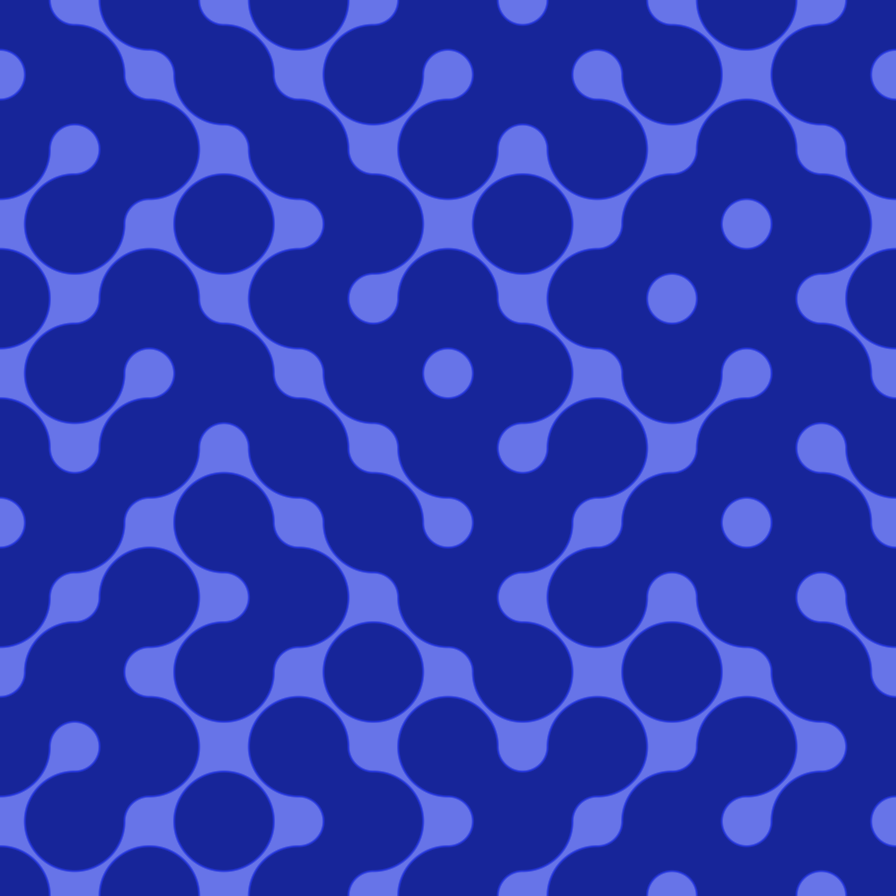
A WebGL 2 fragment shader for this pattern:

```glsl
#version 300 es
precision highp float;
// Truchet blobs: a 12 by 12 checker of round dots, randomly bridged along cell diagonals.

uniform vec2 u_resolution;
out vec4 fragColor;

const float CELLS = 12.0;            // cells across and down; even, so the checker wraps
const float DOT_RADIUS = 1.0 / 3.0;  // light dot, in cells
const float HOLE_RADIUS = 1.0 - DOT_RADIUS;
const float BRIDGE_CHANCE = 0.53;
const float RIM_HALF_WIDTH = 0.023;  // in cells
const uint SEED = 7u;

const vec3 GROUND = vec3(0.09, 0.145, 0.60);
const vec3 RIM = vec3(0.14, 0.21, 0.87);
const vec3 BLOB = vec3(0.405, 0.455, 0.91);

// Integer hash of a cell, from 0 to 1
float hashCell(vec2 cell) {
    uint h = uint(cell.x) * 374761393u + uint(cell.y) * 668265263u + SEED * 974711u;
    h = (h ^ (h >> 15)) * 2246822519u;
    h = (h ^ (h >> 13)) * 3266489917u;
    h ^= h >> 16;
    return float(h & 65535u) / 65536.0;
}

// Signed distance in cells, positive inside the light shape
float blobDistance(vec2 grid) {
    vec2 cell = mod(floor(grid), CELLS);
    vec2 p = fract(grid);

    // Mirror every other cell so the light corners lie at (0,0) and (1,1)
    if (mod(cell.x + cell.y, 2.0) < 0.5) p.x = 1.0 - p.x;

    float toLight = min(length(p), length(p - 1.0));
    float toDark = min(length(p - vec2(1.0, 0.0)), length(p - vec2(0.0, 1.0)));
    bool bridged = hashCell(cell) < BRIDGE_CHANCE;
    return bridged ? toDark - HOLE_RADIUS : DOT_RADIUS - toLight;
}

void main() {
    vec2 grid = gl_FragCoord.xy / u_resolution * CELLS;
    float pixel = CELLS / min(u_resolution.x, u_resolution.y);

    // Smooth edge that passes through the saturated rim colour
    float halfWidth = max(RIM_HALF_WIDTH, 0.7 * pixel);
    float t = clamp(blobDistance(grid) / halfWidth, -1.0, 1.0);
    vec3 color = t < 0.0 ? mix(RIM, GROUND, -t) : mix(RIM, BLOB, t);
    fragColor = vec4(color, 1.0);
}
```
